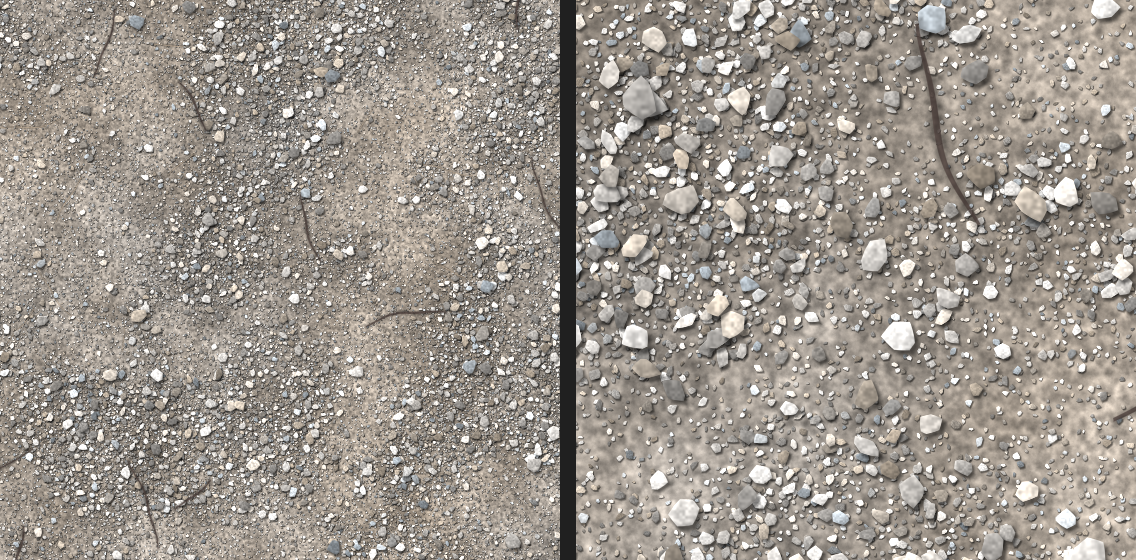
Left, the full canvas; right, a detail of the centre.
Write a Shadertoy shader that draws this texture.

```glsl
// Dusty gravel path: packed sand, clustered angular pebbles, straw and dark twigs.

const float TAU = 6.2831853;
const vec2 LIGHT_DIR = vec2(-0.6, 0.8);
const vec3 SAND_DARK = vec3(0.54, 0.51, 0.475);
const vec3 SAND_LIGHT = vec3(0.67, 0.64, 0.605);
const vec3 TWIG = vec3(0.28, 0.235, 0.22);
const vec3 STRAW = vec3(0.69, 0.62, 0.54);

float hash(vec2 p, float seed) {
    vec3 q = fract(vec3(p.xyx) * 0.1031 + seed * 0.1371);
    q += dot(q, q.yzx + 33.33);
    return fract((q.x + q.y) * q.z);
}

float noise(vec2 p, float seed) {
    vec2 cell = floor(p), f = fract(p);
    f = f * f * (3.0 - 2.0 * f);
    float low = mix(hash(cell, seed), hash(cell + vec2(1, 0), seed), f.x);
    float high = mix(hash(cell + vec2(0, 1), seed), hash(cell + vec2(1, 1), seed), f.x);
    return mix(low, high, f.y);
}

float fbm(vec2 p, float seed) {
    float sum = 0.0, amp = 0.53;
    for (int i = 0; i < 4; i++) {
        sum += amp * noise(p, seed + float(i));
        p = mat2(1.6, 1.2, -1.2, 1.6) * p;
        amp *= 0.5;
    }
    return sum;
}

vec2 rotate(vec2 p, float angle) {
    float c = cos(angle), s = sin(angle);
    return vec2(c * p.x + s * p.y, c * p.y - s * p.x);
}

// Where loose gravel gathers, 0 to 1
float gravelMask(vec2 uv) {
    return smoothstep(0.34, 0.62, fbm(uv * 7.5, 3.0));
}

// Distance to an irregular, slightly rounded chip
float chipDistance(vec2 p, float radius, vec2 id, float seed) {
    p = rotate(p, TAU * hash(id, seed + 1.0));
    p.y *= 1.0 + 0.7 * hash(id, seed + 2.0);
    float d = -radius;
    for (int i = 0; i < 6; i++) {
        float k = float(i);
        float angle = (k + 0.8 * hash(id, seed + 3.0 + k)) * TAU / 6.0;
        float reach = radius * (0.6 + 0.5 * hash(id, seed + 11.0 + k));
        d = max(d, dot(p, vec2(cos(angle), sin(angle))) - reach);
    }
    return mix(d, length(p) - radius, 0.2);
}

vec3 stoneColor(vec2 id, float seed) {
    float value = mix(0.48, 1.0, pow(hash(id, seed + 20.0), 1.1));
    float hue = hash(id, seed + 21.0);
    vec3 tint = mix(vec3(1.08, 1.0, 0.9), vec3(1.02, 1.0, 0.975), smoothstep(0.05, 0.45, hue));
    tint = mix(tint, vec3(0.95, 1.0, 1.04), smoothstep(0.84, 0.97, hue));
    return value * mix(tint, vec3(1.0), smoothstep(0.7, 0.95, value) * 0.5);
}

// One jittered grid of stones with soft cast shadows
vec3 scatterStones(vec3 color, vec2 uv, float cells, float size, float sparse, float dense, float seed) {
    vec2 p = uv * cells;
    float blur = 0.7 * cells / iResolution.y;
    for (int y = -1; y <= 1; y++)
    for (int x = -1; x <= 1; x++) {
        vec2 id = floor(p) + vec2(x, y);
        vec2 center = id + 0.15 + 0.7 * vec2(hash(id, seed), hash(id, seed + 30.0));
        float chance = mix(sparse, dense, gravelMask(center / cells));
        if (hash(id, seed + 31.0) > chance) continue;
        float radius = size * mix(0.55, 1.0, hash(id, seed + 32.0));
        vec2 offset = p - center;
        float d = chipDistance(offset, radius, id, seed);
        float shade = chipDistance(offset + LIGHT_DIR * radius * 0.35, radius, id, seed);
        color *= 1.0 - 0.5 * smoothstep(radius * 0.25 + blur, -radius * 0.2, shade);
        float facing = dot(offset, LIGHT_DIR) / radius;
        float rim = smoothstep(-0.4 * radius, 0.0, d);
        float mottle = noise(offset * 5.0 / radius + id, seed) - 0.5;
        vec3 stone = stoneColor(id, seed) * (1.0 + facing * (0.07 + 0.15 * rim) + 0.22 * mottle);
        color = mix(color, stone, smoothstep(blur, -blur, d));
    }
    return color;
}

// Randomly placed bent stems with a faint shadow
vec3 scatterStems(vec3 color, vec2 uv, int count, float reach, float width, vec3 tint, float seed) {
    float blur = 0.8 / iResolution.y;
    for (int i = 0; i < count; i++) {
        vec2 id = vec2(float(i), seed);
        vec2 q = uv - vec2(hash(id, 1.0), hash(id, 2.0));
        q = rotate(q, TAU * hash(id, 3.0));
        float halfLength = reach * mix(0.3, 1.0, hash(id, 4.0));
        q.y += (hash(id, 5.0) - 0.5) * 5.0 * q.x * q.x + 0.002 * sin(q.x * 70.0);
        float thick = width * mix(0.5, 1.0, hash(id, 6.0)) * (1.0 - 0.5 * abs(q.x) / halfLength);
        float d = max(abs(q.y) - thick, abs(q.x) - halfLength);
        color *= 1.0 - 0.2 * smoothstep(width * 2.0, 0.0, d);
        vec3 bark = tint * (0.8 + 0.4 * noise(q * vec2(90.0, 500.0), seed));
        color = mix(color, bark, 0.85 * smoothstep(blur, -blur, d));
    }
    return color;
}

vec3 sandColor(vec2 uv) {
    vec3 sand = mix(SAND_DARK, SAND_LIGHT, smoothstep(0.25, 0.75, fbm(uv * 11.0, 40.0)));
    sand *= mix(vec3(1.04, 1.0, 0.95), vec3(0.98, 1.0, 1.03), fbm(uv * 4.0, 50.0));
    float grain = fbm(uv * 200.0, 60.0) - 0.5;
    return sand * (1.06 + 0.75 * grain - 0.12 * gravelMask(uv));
}

void mainImage(out vec4 fragColor, in vec2 fragCoord) {
    vec2 uv = fragCoord / iResolution.y;
    vec3 color = sandColor(uv);
    // Grit first, then ever larger stones
    color = scatterStones(color, uv, 230.0, 0.44, 0.32, 0.75, 100.0);
    color = scatterStones(color, uv, 135.0, 0.45, 0.18, 0.72, 200.0);
    color = scatterStems(color, uv, 18, 0.07, 0.0011, STRAW, 7.0);
    color = scatterStones(color, uv, 82.0, 0.5, 0.06, 0.6, 300.0);
    color = scatterStones(color, uv, 52.0, 0.52, 0.02, 0.4, 400.0);
    color = scatterStones(color, uv, 34.0, 0.5, 0.02, 0.13, 500.0);
    color = scatterStems(color, uv, 10, 0.09, 0.0025, TWIG, 19.0);
    // Faint broad patches and a fine dusting
    color *= 0.98 + 0.14 * fbm(uv * 3.5, 70.0);
    color *= 1.0 + 0.22 * (noise(uv * 340.0, 80.0) - 0.5);
    fragColor = vec4(clamp(color, 0.0, 1.0), 1.0);
}
```
